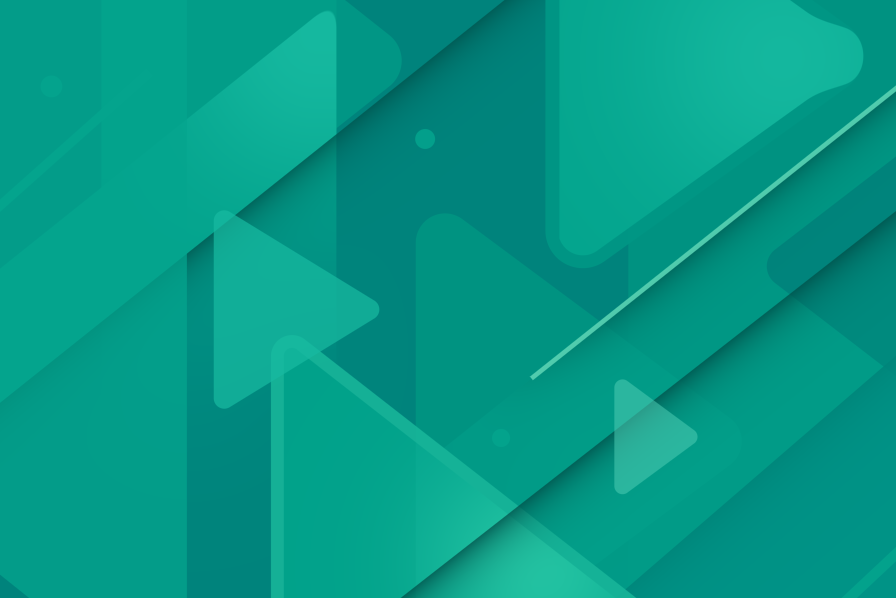
Give the GLSL for this background, as a WebGL 1 fragment shader.

```glsl
precision highp float;
// Overlapping teal panels, rounded triangles and diagonal bars with soft shadows.
// Each part is a signed distance blended over the last, on a canvas 5.12 units
// high with y pointing down; shadows decay exponentially below diagonal edges.
uniform vec2 u_resolution;

const vec3 SHADE = vec3(0.0, 0.29, 0.27);
const vec3 DEEP = vec3(0.0, 0.515, 0.485);
const vec3 JADE = vec3(0.0, 0.585, 0.51);
const vec3 MINT = vec3(0.015, 0.645, 0.555);
const vec3 LIGHT = vec3(0.09, 0.73, 0.63);

float pixel;

float cover(float d) {
  return smoothstep(pixel, -pixel, d);
}

// Signed distance to the line a-b, positive below it
float below(vec2 p, vec2 a, vec2 b) {
  vec2 dir = normalize(b - a);
  return dot(p - a, vec2(-dir.y, dir.x));
}

// Square-ended bar from a to b
float bar(vec2 p, vec2 a, vec2 b, float halfWidth) {
  float along = dot(p - 0.5 * (a + b), normalize(b - a));
  return max(abs(below(p, a, b)) - halfWidth, abs(along) - 0.5 * length(b - a));
}

// Rounded triangle pointing right; base is the middle of its upright side,
// size holds its length and half height before rounding
float triangle(vec2 p, vec2 base, vec2 size, float radius) {
  float inradius = size.x * size.y / (size.y + length(size));
  size *= 1.0 - radius / inradius;
  vec2 q = vec2(p.x - base.x - radius, abs(p.y - base.y));
  vec2 fromTip = q - vec2(size.x, 0.0);
  vec2 edge = vec2(-size.x, size.y);
  float t = clamp(dot(fromTip, edge) / dot(edge, edge), 0.0, 1.0);
  float d = min(length(fromTip - edge * t),
                length(q - vec2(0.0, clamp(q.y, 0.0, size.y))));
  float outside = max(dot(fromTip, size.yx), -q.x);
  return (outside < 0.0 ? -d : d) - radius;
}

float smoothMax(float a, float b, float k) {
  float h = max(k - abs(a - b), 0.0) / k;
  return max(a, b) + h * h * k * 0.25;
}

float shadow(float d, float reach) {
  return cover(-d) * exp(-max(d, 0.0) / reach);
}

void main() {
  pixel = 3.6 / u_resolution.y;
  vec2 p = vec2(gl_FragCoord.x, u_resolution.y - gl_FragCoord.y) * 5.12 / u_resolution.y;

  // Diagonal edges, from upper left to lower right
  float first = below(p, vec2(0.0, 3.45), vec2(4.32, 0.0));
  float second = below(p, vec2(4.55, 3.24), vec2(7.68, 0.75));
  float third = below(p, vec2(3.43, 5.12), vec2(7.68, 1.80));
  float fourth = below(p, vec2(5.35, 5.05), vec2(7.55, 3.15));

  // Backdrop and upright columns
  vec3 color = DEEP + vec3(0.0, 0.025, 0.015) * exp(-dot(p - vec2(1.6, 3.0), p - vec2(1.6, 3.0)));
  float columnFade = 0.8 * (1.0 - smoothstep(1.1, 3.6, p.y));
  color = mix(color, MINT, columnFade * cover(abs(p.x - 1.875) - 1.005));
  color = mix(color, JADE, 0.85 * cover(5.38 - p.x));

  // Upper left triangle and bright band, above the first edge
  float wedge = triangle(p, vec2(0.87, 0.52), vec2(2.74, 2.17), 0.28);
  color = mix(color, mix(JADE, MINT, 0.5), 0.75 * cover(max(wedge, first)));
  float band = smoothMax(below(p, vec2(2.7, 0.14), vec2(0.0, 2.3)), p.x - 2.88, 0.2);
  vec3 bandColor = mix(MINT, LIGHT, smoothstep(0.8, 2.7, p.x) * smoothstep(2.4, 0.3, p.y));
  color = mix(color, bandColor, 0.92 * cover(max(band, first)));
  color = mix(color, SHADE, 0.65 * shadow(first, 0.16));
  color = mix(color, MINT, 0.9 * cover(bar(p, vec2(-0.2, 1.94), vec2(1.28, 0.62), 0.04)));

  // Large middle triangle
  float middle = triangle(p, vec2(3.56, 3.78), vec2(2.96, 2.20), 0.25);
  color = mix(color, JADE, 0.9 * cover(middle));

  // Panel below the second edge, with a dark notch on its right
  float panelFade = smoothstep(3.7, 5.0, p.x);
  color = mix(color, vec3(0.0, 0.595, 0.52), 0.9 * panelFade * cover(-second));
  color = mix(color, MINT, 0.35 * cover(max(middle, -second)));
  float notch = triangle(vec2(-p.x, p.y), vec2(-9.45, 2.28), vec2(3.0, 2.31), 0.18);
  color = mix(color, DEEP, 0.95 * cover(notch));
  color = mix(color, SHADE, 0.62 * smoothstep(4.0, 5.8, p.x) * shadow(second, 0.15));

  // Panels below the third and fourth edges
  color = mix(color, JADE, 0.35 * cover(max(-third, notch)));
  color = mix(color, MINT, 0.3 * cover(max(-third, -notch)));
  color = mix(color, vec3(0.0, 0.57, 0.525), 0.85 * cover(max(-fourth, -third)));
  color = mix(color, SHADE, 0.16 * shadow(fourth, 0.25));

  // Outlined triangle at the bottom, glowing to the right
  float outlined = triangle(p, vec2(2.32, 6.58), vec2(5.0, 3.9), 0.18);
  float glow = exp(-1.1 * dot(p - vec2(4.6, 4.85), p - vec2(4.6, 4.85)));
  color = mix(color, vec3(0.09, 0.71, 0.60), 0.9 * cover(outlined));
  vec3 fillColor = mix(MINT, vec3(0.14, 0.77, 0.64), glow) - 0.015 * cover(p.x - 3.56);
  color = mix(color, fillColor, 0.95 * cover(outlined + 0.11));
  color = mix(color, SHADE, 0.72 * shadow(third, 0.16));

  // Outlined triangle at the top
  float top = triangle(p, vec2(4.67, 0.48), vec2(2.95, 2.12), 0.32);
  color = mix(color, vec3(0.0, 0.59, 0.52), 0.95 * cover(top));
  float topGlow = exp(-0.6 * dot(p - vec2(6.7, 0.5), p - vec2(6.7, 0.5)));
  float topInner = max(top + 0.11 * smoothstep(7.4, 6.9, p.x), 4.79 - p.x);
  color = mix(color, mix(MINT, LIGHT, 0.85 * topGlow), cover(topInner));

  // Small triangles
  color = mix(color, LIGHT, 0.72 * cover(triangle(p, vec2(1.83, 2.65), vec2(1.5, 0.92), 0.09)));
  color = mix(color, vec3(0.3, 0.8, 0.7), 0.55 * cover(triangle(p, vec2(5.26, 3.74), vec2(0.76, 0.56), 0.07)));
  float accents = min(triangle(p, vec2(0.84, 3.95), vec2(0.63, 0.44), 0.06),
                      triangle(p, vec2(-0.6, 0.97), vec2(0.92, 0.68), 0.1));
  accents = min(accents, below(p, vec2(0.25, 5.12), vec2(0.0, 4.92)) * -1.0);
  accents = max(accents, p.x - 1.6);

  // Dots, corner bar and bright line
  float dots = min(length(p - vec2(0.44, 0.74)) - 0.093, length(p - vec2(3.64, 1.19)) - 0.085);
  dots = min(dots, length(p - vec2(4.29, 3.75)) - 0.077);
  float corner = bar(p, vec2(7.1, 5.28), vec2(7.9, 4.53), 0.045);
  color = mix(color, MINT, 0.85 * cover(min(dots, corner)));
  color = mix(color, MINT, 0.75 * cover(accents));
  float line = bar(p, vec2(4.55, 3.24), vec2(7.75, 0.694), 0.02);
  color = mix(color, vec3(0.33, 0.81, 0.69), 0.95 * cover(line));

  gl_FragColor = vec4(color, 1.0);
}
```
